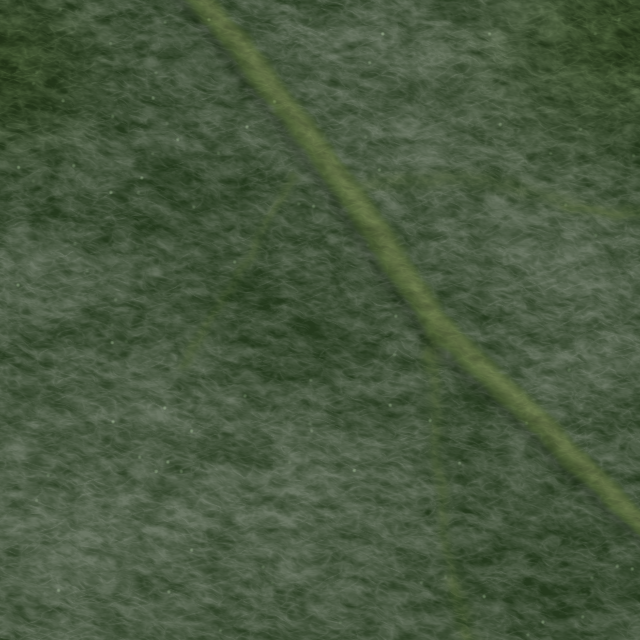
A three.js fragment shader for this texture:

```glsl
varying vec2 vUv;

#define DARK_LEAF vec3(0.155, 0.235, 0.125)
#define PALE_LEAF vec3(0.375, 0.430, 0.350)
#define FRESH_GREEN vec3(0.215, 0.310, 0.125)
#define VEIN_EDGE vec3(0.270, 0.355, 0.185)
#define VEIN_CORE vec3(0.375, 0.435, 0.265)
#define MAIN_WIDTH 0.021
#define GRAIN_SCALE vec2(36.0, 78.0)
#define GRAIN_CONTRAST 1.02
#define FIBRE_CONTRAST 0.34
#define PATCH_CONTRAST 0.50
#define SPECK_CELLS 48.0

float hash(vec2 p) {
  vec3 q = fract(vec3(p.xyx) * 0.1031);
  q += dot(q, q.yzx + 33.33);
  return fract((q.x + q.y) * q.z);
}

float noise(vec2 p) {
  vec2 i = floor(p), f = fract(p);
  f = f * f * (3.0 - 2.0 * f);
  return mix(mix(hash(i), hash(i + vec2(1.0, 0.0)), f.x),
             mix(hash(i + vec2(0.0, 1.0)), hash(i + vec2(1.0)), f.x), f.y);
}

// Layered noise, centred on zero
float fbm(vec2 p) {
  float sum = 0.0, amp = 0.5;
  for (int i = 0; i < 4; i++) {
    sum += amp * (noise(p) - 0.5);
    p = mat2(0.98, 0.17, -0.17, 0.98) * p * 1.93 + 17.3;
    amp *= 0.7;
  }
  return sum;
}

// Thin bright threads along a slanted direction
float threads(vec2 p, float slope, vec2 scale) {
  return 1.0 - abs(2.0 * noise(vec2(p.x, p.y + slope * p.x) * scale) - 1.0);
}

float blob(vec2 p, float x, float y, float rx, float ry) {
  vec2 d = (p - vec2(x, y)) / vec2(rx, ry);
  return exp(-dot(d, d));
}

// Signed distance to a quadratic curve, and the position along it
vec2 curve(vec2 p, vec2 a, vec2 b, vec2 c) {
  vec2 best = vec2(10.0, 0.0), from = a;
  for (int i = 1; i <= 14; i++) {
    float t = float(i) / 14.0;
    vec2 to = mix(mix(a, b, t), mix(b, c, t), t);
    vec2 s = to - from, r = p - from;
    float h = clamp(dot(r, s) / dot(s, s), 0.0, 1.0);
    float d = length(r - s * h);
    if (d < abs(best.x)) best = vec2(s.x * r.y < s.y * r.x ? -d : d, t + (h - 1.0) / 14.0);
    from = to;
  }
  return best;
}

float thinVein(vec2 p, vec2 a, vec2 b, vec2 c, float width) {
  float d = curve(p, a, b, c).x / width;
  return exp(-d * d);
}

// Broad light and dark areas of the blade
float patches(vec2 p) {
  float light = 0.28 * blob(p, 0.2, 0.17, 0.22, 0.13) + 0.19 * blob(p, 0.03, 0.55, 0.16, 0.08)
    + 0.24 * blob(p, 0.87, 0.63, 0.18, 0.09) + 0.15 * blob(p, 0.63, 0.87, 0.18, 0.13)
    + 0.18 * blob(p, 0.88, 0.42, 0.11, 0.1) + 0.15 * blob(p, 0.57, 0.29, 0.13, 0.1)
    + 0.14 * blob(p, 0.17, 0.38, 0.2, 0.07) + 0.1 * blob(p, 0.25, 0.85, 0.1, 0.05);
  float dark = 0.24 * blob(p, 0.06, 0.88, 0.22, 0.14) + 0.2 * blob(p, 0.02, 0.7, 0.12, 0.05)
    + 0.18 * blob(p, 0.44, 0.52, 0.16, 0.11) + 0.14 * blob(p, 0.15, 0.48, 0.16, 0.04)
    + 0.36 * blob(p, 0.74, 0.34, 0.06, 0.09) + 0.25 * blob(p, 0.84, 0.12, 0.17, 0.12)
    + 0.22 * blob(p, 1.0, 0.92, 0.14, 0.16) + 0.16 * blob(p, 0.32, 0.7, 0.13, 0.08);
  return light - dark;
}

void main() {
  vec2 p = vUv;
  vec2 warp = vec2(fbm(p * 14.0), fbm(p * 14.0 + 31.0));
  // Crinkled surface crossed by short threads
  vec2 g = p + warp * 0.014;
  float grain = fbm(vec2(g.x, g.y + 0.2 * g.x) * GRAIN_SCALE);
  float fibre = max(threads(g, 0.35, vec2(42.0, 125.0)), threads(g + 3.7, -0.3, vec2(36.0, 110.0)));
  fibre = fibre * fibre - 0.55;
  float tone = 0.53 + patches(p) + PATCH_CONTRAST * fbm(p * vec2(8.0, 14.0) + 4.0);
  tone += GRAIN_CONTRAST * grain + FIBRE_CONTRAST * fibre;
  vec3 col = mix(DARK_LEAF, PALE_LEAF, clamp(tone, -0.05, 1.2));
  // Fresher green toward the upper corners
  float fresh = blob(p, 1.0, 0.95, 0.2, 0.16) + blob(p, 0.0, 0.9, 0.13, 0.12);
  col = mix(col, FRESH_GREEN * (0.65 + 0.7 * tone), 0.5 * min(fresh, 1.0));
  // Side veins, broken up by the grain
  vec2 q = p + warp * 0.02;
  float side = 0.45 * thinVein(q, vec2(0.56, 0.71), vec2(0.77, 0.74), vec2(0.91, 0.672), 0.012);
  side = max(side, 0.7 * thinVein(q, vec2(0.88, 0.678), vec2(0.94, 0.662), vec2(1.02, 0.67), 0.011));
  side = max(side, 0.55 * thinVein(q, vec2(0.685, 0.48), vec2(0.665, 0.22), vec2(0.74, -0.02), 0.009));
  side = max(side, 0.7 * thinVein(q, vec2(0.735, -0.02), vec2(0.725, 0.04), vec2(0.71, 0.09), 0.014));
  side = max(side, 0.85 * thinVein(q, vec2(0.68, 0.49), vec2(0.68, 0.46), vec2(0.678, 0.425), 0.014));
  side = max(side, 0.5 * thinVein(q, vec2(0.46, 0.72), vec2(0.39, 0.61), vec2(0.29, 0.43), 0.008));
  vec3 sideCol = mix(VEIN_EDGE, VEIN_CORE, 0.25 + 0.9 * grain + 0.3 * fibre);
  col = mix(col, sideCol, side * clamp(0.85 + 1.2 * grain, 0.0, 1.0));
  // Midrib in two joined curves, tapering downward
  vec2 m = p + warp * 0.01;
  vec2 upper = curve(m, vec2(0.298, 1.02), vec2(0.524, 0.744), vec2(0.686, 0.49));
  vec2 lower = curve(m, vec2(0.686, 0.49), vec2(0.845, 0.343), vec2(1.03, 0.15));
  bool onUpper = abs(upper.x) < abs(lower.x);
  float width = MAIN_WIDTH * (onUpper ? 0.92 + 0.12 * upper.y : 1.04 - 0.3 * lower.y);
  float across = (onUpper ? upper.x : lower.x) / width;
  col *= 1.0 - 0.16 * exp(-pow((across + 1.2) / 0.6, 2.0));
  float body = 1.0 - smoothstep(0.55, 1.35, abs(across) + 0.5 * grain);
  float core = exp(-pow((across - 0.15) / 0.7, 2.0));
  vec3 rib = mix(VEIN_EDGE, VEIN_CORE, core) * (1.0 + 0.34 * grain + 0.1 * fibre);
  col = mix(col, rib, 0.9 * body);
  // Scattered pale specks
  vec2 cell = floor(p * SPECK_CELLS);
  vec2 spot = 0.25 + 0.5 * vec2(hash(cell + 7.0), hash(cell + 19.0));
  float r = length(fract(p * SPECK_CELLS) - spot);
  float speck = step(0.95, hash(cell + 53.0)) * (1.0 - smoothstep(0.02, 0.2, r));
  col += speck * 0.2 * hash(cell + 71.0) * vec3(0.9, 1.0, 0.85);
  gl_FragColor = vec4(col, 1.0);
}
```
